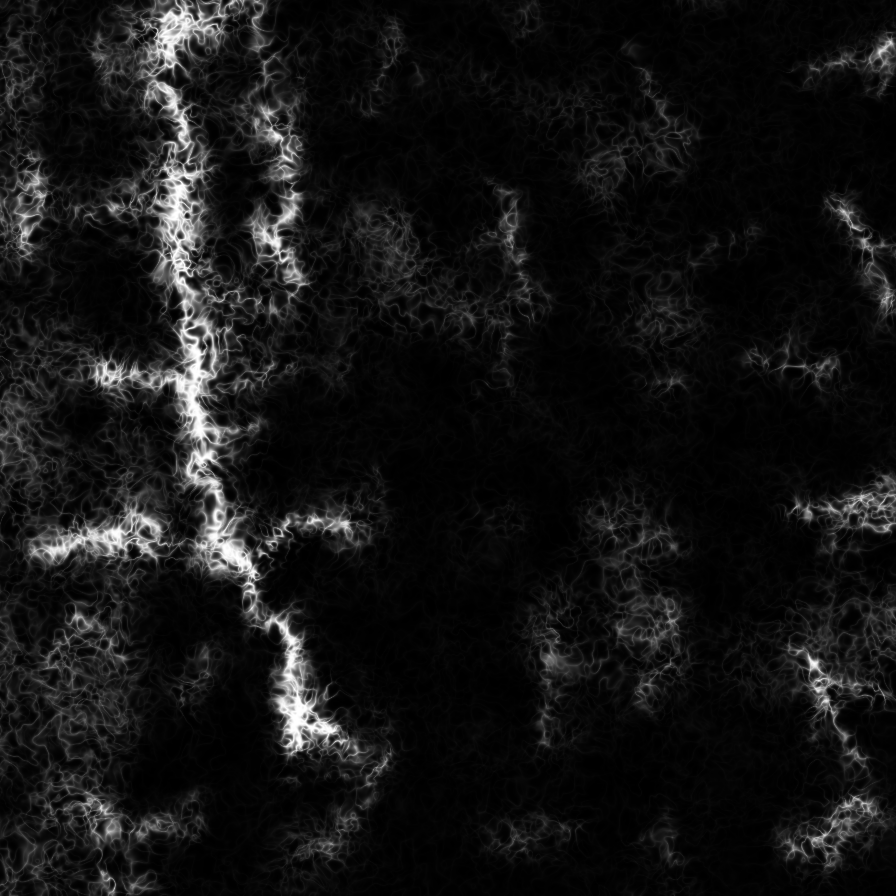
This texture is drawn by a WebGL 2 fragment shader. Its source:

```glsl
#version 300 es
precision highp float;

uniform vec2 u_resolution;
out vec4 fragColor;

#define WEB_SCALE 34.0      // fine filament cells across the canvas
#define WEB_LAYERS 4
#define LINE_WIDTH 0.065    // filament falloff, in noise units
#define TRUNK_GAIN 6.0
#define TRUNK_END 0.18      // height of the lower tip
#define TRUNK_REACH 0.0105
#define BRANCH_GAIN 2.3
#define BRANCH_REACH 0.0085
#define BRANCH_GRID 6.0     // scattered branches across the canvas
#define SIDE_SHOOTS 7
#define HAZE_GAIN 0.22
#define BASE_LEVEL 0.025

// Integer hash: two values in 0..1 per lattice cell
vec2 hash2(vec2 cell) {
    uvec2 v = uvec2(ivec2(cell) + 4096);
    v = v * 1664525u + 1013904223u;
    v.x += v.y * 1664525u;
    v.y += v.x * 1664525u;
    v ^= v >> 16u;
    v.x += v.y * 1664525u;
    v.y += v.x * 1664525u;
    v ^= v >> 16u;
    return vec2(v & 65535u) / 65535.0;
}

float corner(vec2 cell, vec2 f, vec2 offset) {
    return dot(hash2(cell + offset) * 2.0 - 1.0, f - offset);
}

float gradientNoise(vec2 p) {
    vec2 cell = floor(p), f = p - cell;
    vec2 u = f * f * f * (f * (f * 6.0 - 15.0) + 10.0);
    float low = mix(corner(cell, f, vec2(0, 0)), corner(cell, f, vec2(1, 0)), u.x);
    float high = mix(corner(cell, f, vec2(0, 1)), corner(cell, f, vec2(1, 1)), u.x);
    return mix(low, high, u.y);
}

vec2 noise2(vec2 p) {
    return vec2(gradientNoise(p), gradientNoise(p + vec2(57.3, 91.7)));
}

float segmentDistance(vec2 p, vec2 a, vec2 b) {
    vec2 pa = p - a, ba = b - a;
    return length(pa - ba * clamp(dot(pa, ba) / dot(ba, ba), 0.0, 1.0));
}

float branch(vec2 p, vec2 a, vec2 b) {
    return exp(-segmentDistance(p, a, b) / BRANCH_REACH);
}

// Overlapping ridges that form a tangled net of thin filaments
float filamentWeb(vec2 p) {
    float sum = 0.0;
    mat2 turn = mat2(0.8, 0.6, -0.6, 0.8);
    vec2 q = p + 0.014 * noise2(p * 24.0);
    for (int i = 0; i < WEB_LAYERS; i++) {
        q = turn * q + vec2(3.17, 1.73);
        float scale = WEB_SCALE * (1.0 + 0.22 * float(i));
        float n = gradientNoise(q * scale) + 0.4 * gradientNoise(q * scale * 2.3 + 7.4);
        float gaps = smoothstep(-0.3, 0.4, gradientNoise(q * 13.0));
        sum += gaps * exp(-abs(n) / LINE_WIDTH);
    }
    return sum;
}

float trunkCenter(float y) {
    float t = max(1.0 - y, 0.0) / (1.0 - TRUNK_END);
    return 0.2 + 0.155 * t * t * t;
}

// Main strand with its side shoots and a parallel companion
float trunkGlow(vec2 p) {
    float d = length(vec2(p.x - trunkCenter(p.y), max(TRUNK_END - p.y, 0.0)));
    float glow = TRUNK_GAIN * exp(-d / (TRUNK_REACH * mix(0.65, 1.1, clamp(p.y, 0.0, 1.0))));
    for (int i = 0; i < SIDE_SHOOTS; i++) {
        vec2 h = hash2(vec2(i, 71));
        float y = 0.28 + 0.1 * (float(i) + h.x);
        float side = i % 2 == 0 ? 1.0 : -1.0;
        vec2 root = vec2(trunkCenter(y), y);
        vec2 tip = root + vec2(side * (0.04 + 0.08 * h.y), 0.08 * (h.x - 0.4));
        glow += BRANCH_GAIN * mix(0.4, 0.9, h.y) * branch(p, root, tip);
    }
    return glow + 1.4 * BRANCH_GAIN * branch(p, vec2(0.3, 0.88), vec2(0.33, 0.69));
}

// Short bent branches, mostly upright or level, one per grid cell
float scatteredGlow(vec2 p) {
    float glow = 0.0;
    vec2 home = floor(p * BRANCH_GRID);
    for (int y = -1; y <= 1; y++)
    for (int x = -1; x <= 1; x++) {
        vec2 cell = home + vec2(x, y);
        vec2 h = hash2(cell), k = hash2(cell + 200.0);
        vec2 center = (cell + 0.2 + 0.6 * h) / BRANCH_GRID;
        vec2 axis = k.x < 0.6 ? vec2(h.y - 0.5, 1.0) : vec2(1.0, h.x - 0.5);
        axis *= 0.02 + 0.045 * k.y;
        vec2 arm = vec2(-axis.y, axis.x) * (h.x < 0.5 ? 0.9 : -0.9);
        float edge = mix(0.3, 1.0, smoothstep(0.15, 0.42, abs(center.x - 0.5)));
        float strength = BRANCH_GAIN * edge * mix(0.15, 1.0, k.y * k.y);
        glow += strength * branch(p, center - axis, center + axis);
        glow += 0.5 * strength * branch(p, center + axis * 0.6, center + arm);
    }
    return glow;
}

void main() {
    vec2 p = gl_FragCoord.xy / u_resolution;
    vec2 bent = p + 0.05 * noise2(p * 6.0) + 0.035 * noise2(p * 17.0 + 5.0)
              + 0.018 * noise2(p * 41.0 + 9.0);

    // Faint patches and a hazy left border
    float haze = HAZE_GAIN * smoothstep(0.05, 0.4, gradientNoise(p * 5.0 + 31.0));
    haze += HAZE_GAIN * (1.0 - smoothstep(0.0, 0.12, bent.x));

    float energy = BASE_LEVEL + haze + trunkGlow(bent) + scatteredGlow(bent);
    float light = 1.0 - exp(-energy * filamentWeb(p));
    fragColor = vec4(vec3(light), 1.0);
}
```
